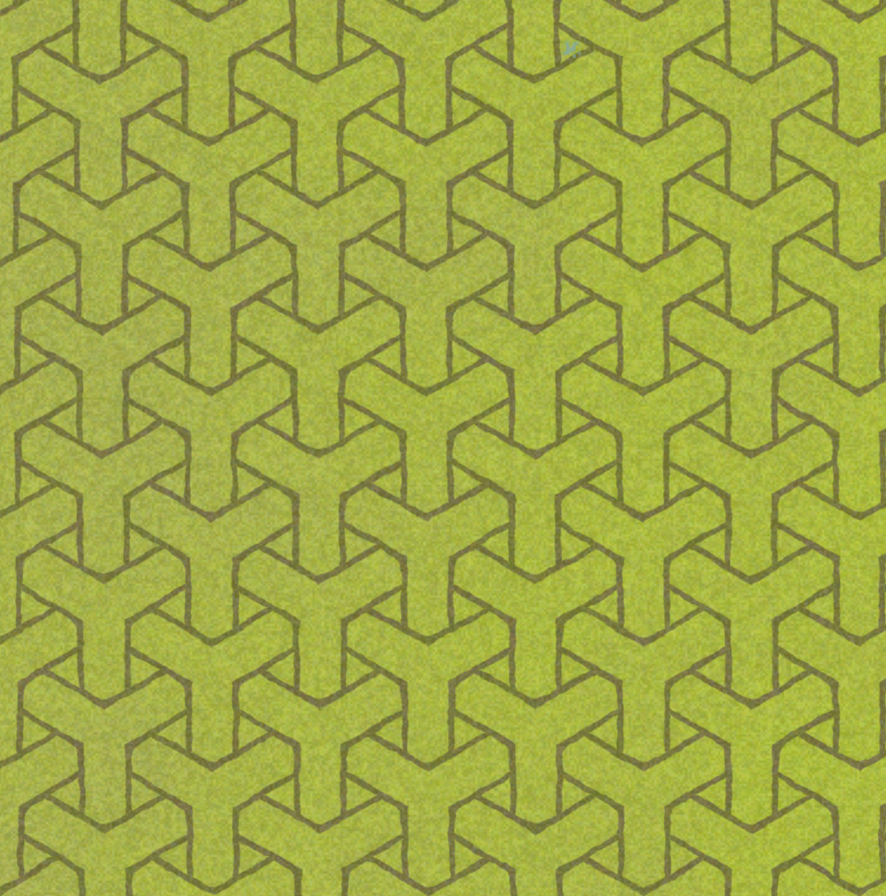
Reproduce this pattern procedurally as a Shadertoy shader.

```glsl
float hash(vec2 p) {
    vec3 q = fract(vec3(p.xyx) * 0.1031);
    q += dot(q, q.yzx + 33.33);
    return fract((q.x + q.y) * q.z);
}

float noise(vec2 p) {
    vec2 i = floor(p), f = fract(p);
    f = f * f * (3.0 - 2.0 * f);
    return mix(mix(hash(i), hash(i + vec2(1, 0)), f.x),
               mix(hash(i + vec2(0, 1)), hash(i + vec2(1, 1)), f.x), f.y);
}

// Bar along +y with a blunted 120 degree tip
float armDistance(vec2 p, float halfWidth, float reach) {
    float side = sqrt(p.x * p.x + 0.0012);
    float tip = 0.866 * (p.y - reach) + 0.5 * side;
    return max(max(abs(p.x) - halfWidth, tip), -p.y - 0.5 * halfWidth);
}

// Three equal arms: one down, two raised
float tripodDistance(vec2 p) {
    const mat2 thirdTurn = mat2(-0.5, 0.866025, -0.866025, -0.5);
    float d = 1e3;
    p.y = -p.y;
    for (int i = 0; i < 3; i++) {
        d = min(d, armDistance(p, 0.187, 0.784));
        p = thirdTurn * p;
    }
    return d;
}

// Nearest tripod on a triangular lattice of unit spacing
float weaveDistance(vec2 p) {
    vec2 cell = vec2(p.x / 0.866025, p.y - p.x * 0.57735);
    vec2 base = floor(cell + 0.5);
    float d = 1e3;
    for (int j = -1; j <= 1; j++)
        for (int i = -1; i <= 1; i++) {
            vec2 id = base + vec2(i, j);
            vec2 center = vec2(0.866025 * id.x, id.y + 0.5 * id.x);
            d = min(d, tripodDistance(p - center));
        }
    return d;
}

void mainImage(out vec4 fragColor, in vec2 fragCoord) {
    vec2 uv = fragCoord / iResolution.y;
    const float spacing = 0.1393;

    // Slight slant at the left and hand-drawn wobble
    vec2 p = uv;
    p.x += 0.008 * (uv.y - 0.5) * (1.0 - uv.x);
    p += 0.0024 * (vec2(noise(uv * 45.0), noise(uv * 45.0 + 71.0)) - 0.5);
    p += 0.0016 * (vec2(noise(uv * 170.0), noise(uv * 170.0 + 37.0)) - 0.5);

    // Outline straddling every tripod edge
    float d = weaveDistance((p - vec2(0.1146, 0.879)) / spacing) * spacing;
    float halfLine = 0.0034 + 0.0009 * (noise(uv * 60.0 + 9.0) - 0.5);
    float soft = 0.0008 + 0.6 / iResolution.y;
    float ink = 1.0 - smoothstep(halfLine - soft, halfLine + soft, abs(d));

    // Paper grows fresher to the right, with mottling
    float fine = noise(uv * 380.0) - 0.5;
    float coarse = noise(uv * 150.0 + 13.0) - 0.5;
    float fresh = uv.x * 0.7 + 0.15 + 0.5 * (noise(uv * 7.0) - 0.5) + 0.5 * coarse;
    vec3 paper = mix(vec3(0.65, 0.685, 0.315), vec3(0.67, 0.735, 0.24), clamp(fresh, 0.0, 1.0));
    vec3 line = mix(vec3(0.47, 0.44, 0.28), vec3(0.46, 0.48, 0.22), noise(uv * 35.0 + 5.0));
    vec3 color = mix(paper, line, ink * (0.96 + 0.12 * coarse));

    // Printed grain
    color += 0.09 * fine + 0.04 * coarse;
    color.b += 0.10 * (noise(uv * 300.0 + 51.0) - 0.5);
    color.r += 0.05 * (noise(uv * 260.0 + 93.0) - 0.5);

    // Small scuff with cool flecks
    float scuff = 1.0 - smoothstep(0.007, 0.014, length(uv - vec2(0.638, 0.945)));
    scuff *= smoothstep(0.35, 0.7, noise(uv * 270.0 + 29.0));
    color = mix(color, vec3(0.52, 0.66, 0.62), 0.8 * scuff);

    fragColor = vec4(clamp(color, 0.0, 1.0), 1.0);
}
```
